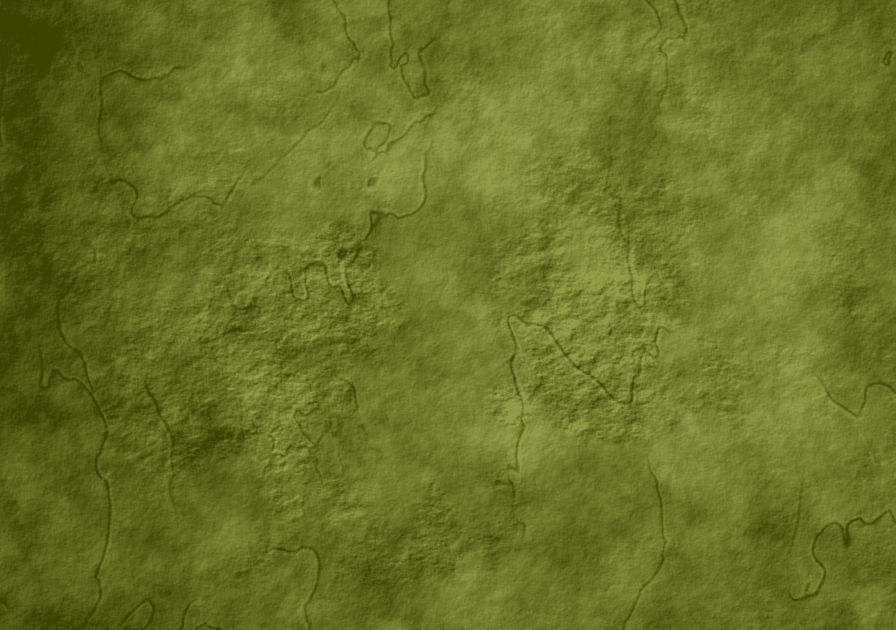
Reproduce this texture procedurally as a Shadertoy shader.

```glsl
vec3 hash3(vec2 cell) {
    vec3 q = fract(cell.xyx * vec3(0.1031, 0.1030, 0.0973));
    q += dot(q, q.yxz + 33.33);
    return fract((q.xxy + q.yzz) * q.zyx);
}

// Smooth cellular noise: scattered points blend their random values
float cells(vec2 p) {
    vec2 base = floor(p), sum = vec2(0.0);
    for (int y = -1; y <= 1; y++) {
        for (int x = -1; x <= 1; x++) {
            vec2 cell = base + vec2(x, y);
            vec3 h = hash3(cell);
            vec2 d = cell + 0.15 + 0.7 * h.xy - p;
            sum += exp(-6.0 * dot(d, d)) * vec2(h.z, 1.0);
        }
    }
    return sum.x / sum.y;
}

float layers(vec2 p, float gain) {
    float sum = 0.0, total = 0.0, weight = 1.0;
    for (int i = 0; i < 5; i++) {
        sum += weight * cells(p);
        total += weight;
        weight *= gain;
        p = mat2(1.6, 1.2, -1.2, 1.6) * p + 17.3;
    }
    return sum / total;
}

float grain(vec2 p) {
    return layers(p * 32.0 + 11.0, 0.8);
}

float flakes(vec2 p) {
    return layers(p * vec2(19.0, 25.0) + 60.0, 0.6);
}

float plates(vec2 p, vec2 scale) {
    vec2 bend = 0.04 * sin(p.yx * vec2(9.0, 7.0) + scale);
    return layers((p + bend) * scale + 31.0, 0.44);
}

// Dark rim with a pale lip along the broken edges of the plates
float cracks(vec2 p, vec2 scale) {
    float e = 0.003, n = plates(p, scale);
    float nx = plates(p + vec2(e, 0.0), scale), ny = plates(p + vec2(0.0, e), scale);
    vec2 slope = vec2(nx, ny) - n;
    float d = (n - 0.5) / max(length(slope) / e, 0.8);
    float rim = exp(-pow(d / 0.0024, 2.0));
    float lip = exp(-pow((d - 0.005) / 0.003, 2.0));
    float visible = smoothstep(0.5, 0.7, cells(p * scale * 1.3 + 7.0));
    return visible * (0.2 * lip - 0.55 * rim);
}

void mainImage(out vec4 fragColor, in vec2 fragCoord) {
    vec2 uv = fragCoord / iResolution.xy;
    vec2 p = fragCoord / iResolution.y;

    // Broad shade, brightest near the middle and worn dark at the left
    vec2 q = uv - vec2(0.56);
    float tone = 0.77 - 0.8 * dot(q, q);
    float leftEdge = 1.0 - smoothstep(0.0, 0.3, uv.x);
    tone -= leftEdge * (0.22 + 0.35 * layers(p * vec2(16.0, 6.0), 0.6));

    // Mottled stains, from wide clouds to small specks
    tone += 1.6 * (layers(p * 4.5 + 3.0, 0.78) - 0.5);

    // Fine relief lit from the upper left, with coarse chips in flaking areas
    float flaking = smoothstep(0.47, 0.64, layers(p * 3.6 + 90.0, 0.6));
    vec2 center = uv - vec2(0.52, 0.42);
    flaking *= exp(-5.0 * dot(center, center));
    vec2 toLight = vec2(-0.0026, 0.0026);
    tone += 0.9 * (grain(p) - grain(p + toLight));
    tone += (0.6 + 4.5 * flaking) * (flakes(p) - flakes(p + toLight)) - 0.08 * flaking;

    tone += cracks(p, vec2(3.0, 1.9)) + 0.8 * cracks(p + 4.0, vec2(4.6, 3.4));

    vec3 darkOlive = vec3(0.28, 0.31, 0.04);
    vec3 paleOlive = vec3(0.52, 0.56, 0.24);
    fragColor = vec4(mix(darkOlive, paleOlive, clamp(tone, -0.2, 1.2)), 1.0);
}
```
